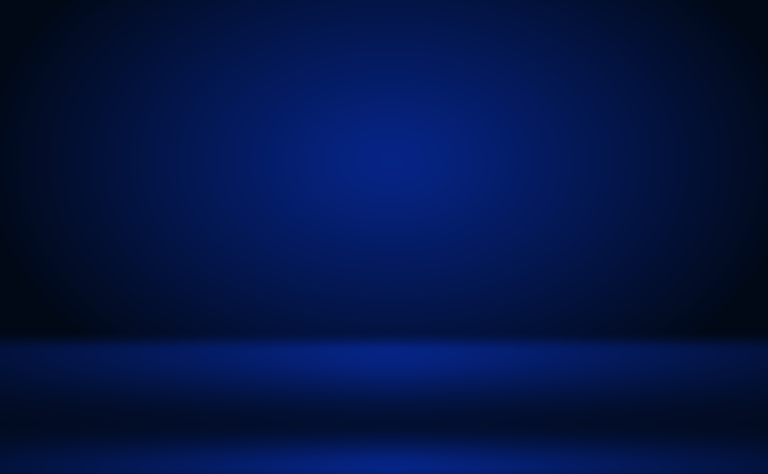
A Shadertoy shader for this background:

```glsl
#define GLOW_CENTER vec2(0.508, 0.66)
#define GLOW_RADIUS vec2(0.50, 0.53)
#define GLOW_SOFTNESS 0.07
#define HORIZON_TOP 0.302
#define HORIZON_BOTTOM 0.258
#define VALLEY 0.105
#define FRONT_PEAK 0.012
#define VALLEY_LIGHT 0.25
#define FLOOR_EDGE_LIGHT 0.30
#define DARK_NAVY vec3(0.004, 0.034, 0.090)
#define BRIGHT_BLUE vec3(0.022, 0.140, 0.520)

// Near-linear falloff with a rounded tip
float softLength(vec2 p) {
    return sqrt(dot(p, p) + GLOW_SOFTNESS * GLOW_SOFTNESS) - GLOW_SOFTNESS;
}

// Elliptical spotlight on the back wall
float wallLight(vec2 uv) {
    float d = softLength((uv - GLOW_CENTER) / GLOW_RADIUS);
    return max(1.0 - d, 0.0);
}

// Two lit bands with a dim valley between them
float floorLight(vec2 uv) {
    float backBand = smoothstep(VALLEY, HORIZON_BOTTOM, uv.y);
    float frontBand = 1.0 - smoothstep(FRONT_PEAK, VALLEY, uv.y);
    float bands = mix(VALLEY_LIGHT, 1.0, max(backBand, frontBand));
    float side = softLength(vec2((uv.x - GLOW_CENTER.x) / GLOW_RADIUS.x, 0.0));
    float lipShade = mix(0.88, 1.0, smoothstep(0.0, FRONT_PEAK, uv.y));
    return bands * mix(1.0, FLOOR_EDGE_LIGHT, min(side, 1.0)) * lipShade;
}

void mainImage(out vec4 fragColor, in vec2 fragCoord) {
    vec2 uv = fragCoord / iResolution.xy;

    // Blend wall into floor across the soft horizon
    float onWall = smoothstep(HORIZON_BOTTOM, HORIZON_TOP, uv.y);
    float light = mix(floorLight(uv), wallLight(uv), onWall);

    fragColor = vec4(mix(DARK_NAVY, BRIGHT_BLUE, light), 1.0);
}
```
